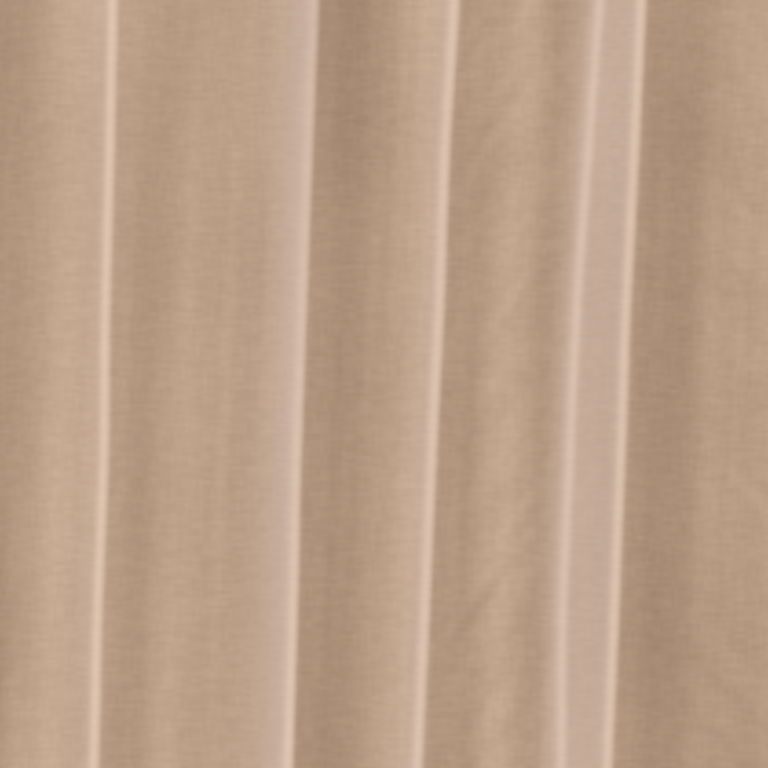
This texture is drawn by a Shadertoy shader. Its source:

```glsl
const vec3 UMBER = vec3(0.635, 0.525, 0.435);
const vec3 SAND = vec3(0.790, 0.680, 0.587);
const vec3 ROSE = vec3(0.815, 0.722, 0.672);
const vec3 CREAM = vec3(0.895, 0.795, 0.710);

float hash(vec2 p) {
    vec3 q = fract(vec3(p.xyx) * 0.1031);
    q += dot(q, q.yzx + 33.33);
    return fract((q.x + q.y) * q.z);
}

float noise(vec2 p) {
    vec2 cell = floor(p);
    vec2 f = fract(p);
    f = f * f * (3.0 - 2.0 * f);
    float low = mix(hash(cell), hash(cell + vec2(1.0, 0.0)), f.x);
    float high = mix(hash(cell + vec2(0.0, 1.0)), hash(cell + vec2(1.0, 1.0)), f.x);
    return mix(low, high, f.y);
}

float signedNoise(vec2 p) {
    return noise(p) - 0.5;
}

float band(float x, float center, float width) {
    float d = (x - center) / width;
    return exp(-d * d);
}

vec2 rotate(vec2 p, float angle) {
    float c = cos(angle);
    float s = sin(angle);
    return vec2(c * p.x + s * p.y, c * p.y - s * p.x);
}

// Signed distance from a leaning fold edge, positive to its right
float foldDistance(vec2 uv, float bottom, float top, float bow, float seed) {
    float edge = mix(bottom, top, uv.y) + bow * 4.0 * uv.y * (1.0 - uv.y);
    return uv.x - edge - 0.004 * signedNoise(vec2(seed, uv.y * 5.0));
}

// Soft sheen left of an edge, cut off at the edge
float sheen(float d, float width) {
    return exp(-pow(min(d, 0.0) / width, 2.0)) * (1.0 - smoothstep(-0.006, 0.005, d));
}

// Shadow falling away to the right of an edge
float shadow(float d, float width) {
    return smoothstep(-0.002, 0.006, d) * exp(-max(d, 0.0) / width);
}

vec3 addFold(vec3 color, float d, float width, float gloss, float crest) {
    color = mix(color, ROSE, gloss * sheen(d, width));
    return mix(color, CREAM, crest * band(d, -0.006, 0.0075));
}

// Broad light and dark pleats between the folds
float pleatTone(float x, float y) {
    float tone = 0.62;
    tone -= 0.40 * band(x, -0.01, 0.045);
    tone += 0.22 * band(x, 0.090, 0.035);
    tone -= 0.16 * band(x, 0.195, 0.025);
    tone += 0.22 * band(x, 0.238, 0.020) * (1.0 - y);
    tone -= 0.38 * band(x, 0.445, 0.045);
    tone += 0.24 * band(x, 0.535, 0.028);
    tone -= 0.20 * band(x, 0.615, 0.030);
    tone += 0.18 * band(x, 0.665, 0.025);
    tone -= 0.22 * band(x, 0.710, 0.025);
    tone -= 0.32 * band(x, 0.875, 0.050);
    tone += 0.16 * smoothstep(0.88, 1.0, x) * smoothstep(0.2, 0.9, y);
    return tone - 0.14 * smoothstep(0.90, 1.0, x) * (1.0 - y);
}

// Streaks along the drape, slanted ripples and fine threads
float clothTone(vec2 uv, float x) {
    float streaks = 0.16 * signedNoise(vec2(x * 28.0, uv.y * 2.0));
    streaks += 0.12 * signedNoise(vec2(x * 75.0, uv.y * 3.0 + 9.0));
    float blotches = 0.16 * signedNoise(uv * vec2(9.0, 6.0) + 4.0);
    float rising = signedNoise(rotate(uv, 0.95) * vec2(9.0, 65.0));
    float falling = signedNoise(rotate(uv, -0.80) * vec2(7.0, 60.0) + 17.0);
    float ripples = 0.20 * rising * band(x, 0.650, 0.080);
    ripples += 0.18 * falling * smoothstep(0.87, 0.98, x);
    float threads = 0.13 * signedNoise(uv * vec2(55.0, 210.0));
    threads += 0.10 * signedNoise(uv * vec2(210.0, 70.0) + 31.0);
    return streaks + blotches + ripples + threads;
}

void mainImage(out vec4 fragColor, in vec2 fragCoord) {
    vec2 uv = fragCoord / iResolution.xy;
    float x = uv.x - 0.045 * (uv.y - 0.5);

    float first = foldDistance(uv, 0.126, 0.153, 0.002, 1.5);
    float second = foldDistance(uv, 0.380, 0.414, -0.002, 7.5);
    float third = foldDistance(uv, 0.550, 0.596, -0.001, 13.5);
    float fourth = foldDistance(uv, 0.735, 0.788, -0.010, 19.5);
    float fifth = foldDistance(uv, 0.798, 0.842, -0.002, 25.5);

    // Pleats and cloth
    float tone = pleatTone(x, uv.y) + clothTone(uv, x);
    tone -= 0.18 * shadow(first, 0.03) + 0.22 * shadow(second, 0.05);
    tone -= 0.22 * shadow(third, 0.03) + 0.20 * shadow(fifth, 0.05);
    vec3 color = mix(UMBER, SAND, clamp(tone, 0.0, 1.15));

    // Bright folds
    color = addFold(color, first, 0.030, 0.40, 0.78);
    color = addFold(color, second, 0.042, 0.78, mix(0.75, 0.25, uv.y));
    color = addFold(color, third, 0.026, 0.65, 0.65);
    float overlap = smoothstep(-0.012, 0.004, fourth) * (1.0 - smoothstep(-0.008, 0.003, fifth));
    color = mix(color, ROSE, 0.45 * overlap);
    color = addFold(color, fourth, 0.024, 0.80, 0.50);
    color = addFold(color, fifth, 0.018, 0.30, 0.68);

    // Faint grain over the highlights
    color += 0.012 * signedNoise(uv * vec2(90.0, 240.0) + 53.0);
    fragColor = vec4(clamp(color, 0.0, 1.0), 1.0);
}
```
